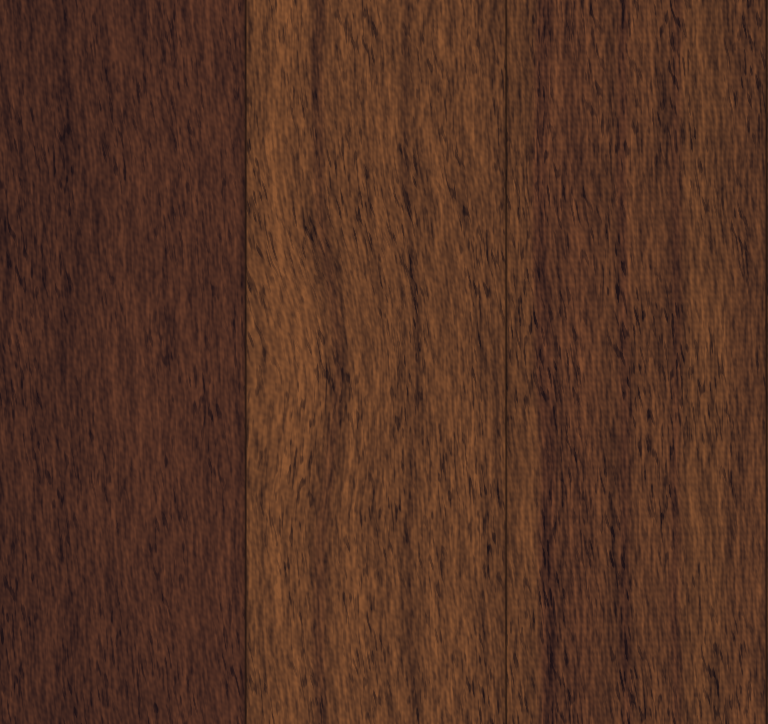
A Shadertoy shader for this texture:

```glsl
#define PLANK_WIDTH 0.339
#define PLANK_SHIFT 0.019
#define SEAM_WIDTH 0.0011
#define STREAK_AMOUNT 0.25
#define FIBER_AMOUNT 0.40
#define PORE_AMOUNT 0.42
#define PORE_SCALE vec2(205.0, 46.0)
#define DARK_WOOD vec3(0.195, 0.123, 0.102)
#define LIGHT_WOOD vec3(0.500, 0.312, 0.188)
#define SEAM_COLOR vec3(0.130, 0.080, 0.062)

vec2 hashGradient(vec2 cell) {
    float h = fract(sin(dot(cell, vec2(127.1, 311.7))) * 43758.5);
    return vec2(cos(6.2832 * h), sin(6.2832 * h));
}

float gradientNoise(vec2 p) {
    vec2 i = floor(p), f = fract(p);
    vec2 w = f * f * f * (f * (f * 6.0 - 15.0) + 10.0);
    vec2 e = vec2(1.0, 0.0);
    float bottom = mix(dot(hashGradient(i), f),
                       dot(hashGradient(i + e.xy), f - e.xy), w.x);
    float top = mix(dot(hashGradient(i + e.yx), f - e.yx),
                    dot(hashGradient(i + e.xx), f - e.xx), w.x);
    return mix(bottom, top, w.y);
}

// Stretched noise, sheared so that its cells do not line up in rows
float grain(vec2 p, vec2 scale) {
    vec2 s = p * scale;
    return gradientNoise(s + vec2(0.0, 0.37 * s.x));
}

// Soft band around a position across the plank
float band(float u, float center, float width) {
    float d = (u - center) / width;
    return exp(-d * d);
}

// Broad tone across each plank, 0 dark to 1 light
float plankTone(float id, float u) {
    if (id < 0.5)
        return 0.20 + 0.11 * smoothstep(0.1, 0.75, u) - 0.06 * band(u, 0.30, 0.025);
    if (id < 1.5)
        return 0.64 + 0.11 * band(u, 0.15, 0.10) - 0.22 * band(u, 0.28, 0.05)
             - 0.15 * band(u, 0.62, 0.02) - 0.09 * smoothstep(0.7, 1.0, u);
    return 0.46 + 0.12 * band(u, 0.05, 0.07) - 0.21 * band(u, 0.145, 0.025)
         - 0.07 * band(u, 0.25, 0.12) - 0.12 * band(u, 0.45, 0.02)
         - 0.11 * band(u, 0.65, 0.02) + 0.12 * band(u, 0.76, 0.08);
}

void mainImage(out vec4 fragColor, in vec2 fragCoord) {
    vec2 p = fragCoord / iResolution.x;
    float pixel = 1.0 / iResolution.x;
    float across = (p.x + PLANK_SHIFT) / PLANK_WIDTH;
    float id = floor(across);
    float u = fract(across);

    // Bend the grain, with a bulge in the middle plank
    vec2 seed = vec2(7.3, 13.7) * id;
    float bend = 0.010 * gradientNoise(p * vec2(4.0, 2.4) + seed)
               + 0.004 * gradientNoise(p * vec2(14.0, 9.0) + seed);
    float bulge = 0.026 * band(p.y, 0.47, 0.15) * band(u, 0.28, 0.35);
    bend -= id == 1.0 ? bulge : 0.0;
    vec2 q = p + vec2(bend, 0.0) + seed;
    float grainU = u + bend / PLANK_WIDTH;

    // Long streaks and thin broken growth lines
    float tone = plankTone(id, grainU);
    float contrast = id < 0.5 ? 0.6 : 1.0;
    float streak = 0.8 * gradientNoise(q * vec2(26.0, 1.3))
                 + grain(q + 5.0, vec2(75.0, 4.0));
    float contour = abs(gradientNoise(q * vec2(27.0, 1.6) + 9.0));
    float broken = smoothstep(-0.1, 0.3, grain(q, vec2(45.0, 7.0)));
    tone += contrast * STREAK_AMOUNT * streak;
    tone -= contrast * 0.14 * broken * (1.0 - smoothstep(0.0, 0.08, contour));

    // Fine fibers and mottling
    float fiber = 0.8 * grain(q + 3.0, vec2(130.0, 11.0))
                + grain(q + 11.0, vec2(240.0, 38.0))
                + 0.7 * grain(q + 17.0, vec2(230.0, 150.0));
    tone += mix(0.4, 1.0, contrast) * FIBER_AMOUNT * fiber;

    // Short thin pores in two sizes, gathered in patches
    vec2 slanted = q + vec2(0.04 * p.y, 0.0);
    float pore = smoothstep(0.16, 0.40, grain(slanted, PORE_SCALE))
               + 0.7 * smoothstep(0.18, 0.42, grain(slanted + 4.0, PORE_SCALE * vec2(1.25, 0.6)));
    float patches = smoothstep(-0.3, 0.3, grain(q + 2.0, vec2(20.0, 6.0)));
    tone -= mix(0.2, 1.0, contrast) * PORE_AMOUNT * min(pore, 1.2) * mix(0.3, 1.0, patches);
    tone += 0.03 * contrast;

    // Wood color, redder in the dark plank and veins
    vec3 color = mix(DARK_WOOD, LIGHT_WOOD, clamp(tone, -0.25, 1.1));
    float redness = id < 0.5 ? 1.0 : 0.8 * smoothstep(0.55, 0.3, plankTone(id, grainU));
    color *= mix(vec3(1.0), vec3(1.02, 0.96, 1.03), redness);

    // Seams with a soft shadow
    float seamDistance = min(u, 1.0 - u) * PLANK_WIDTH;
    float seam = 1.0 - smoothstep(SEAM_WIDTH - pixel, SEAM_WIDTH + pixel, seamDistance);
    color *= 1.0 - 0.18 * exp(-seamDistance / 0.003);
    color = mix(color, SEAM_COLOR, 0.75 * seam);
    fragColor = vec4(color, 1.0);
}
```
